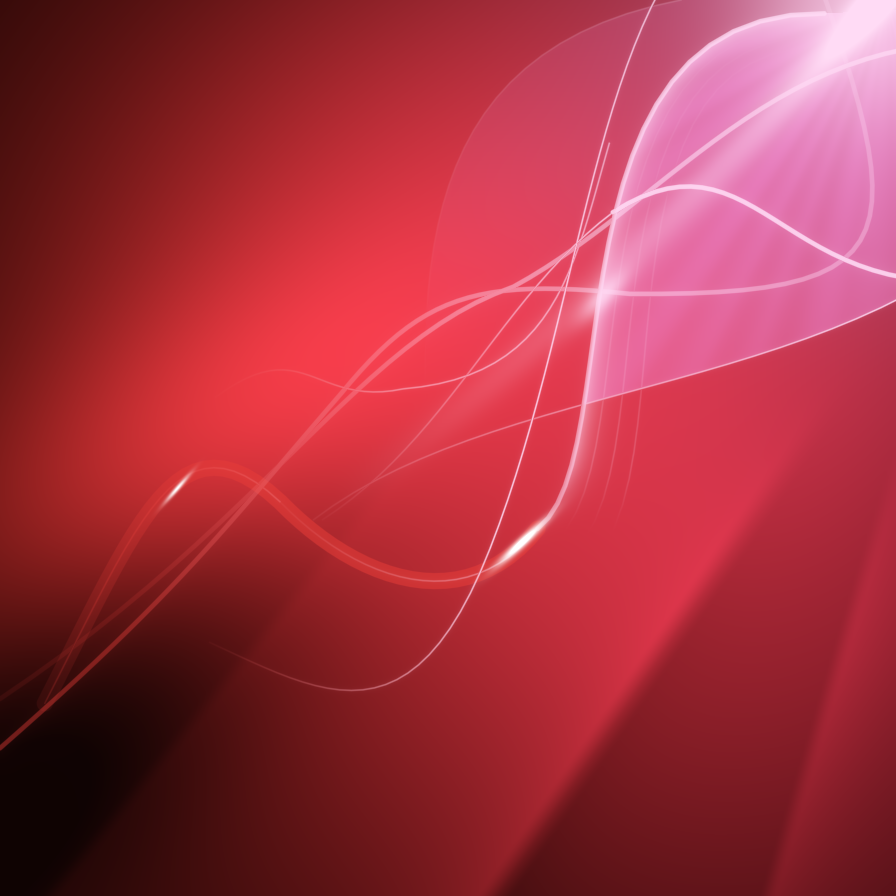
Give the GLSL for this background, as a WebGL 1 fragment shader.

```glsl
precision highp float;
// Crimson backdrop with diagonal beams, a pink veil and flowing luminous strands.

uniform vec2 u_resolution;

const vec3 PINK = vec3(.95, .54, .84);
const vec3 PALE = vec3(1., .86, .96);
const vec3 EMBER = vec3(.92, .24, .22);
const vec2 SOURCE = vec2(.97, 1.);  // where the light enters
const float BASE_LEVEL = .09;
const float HAIR = .0009;           // half width of thin strands
const float CORD = .0026;           // half width of thick strands
const float RAY_COUNT = 9.;
const float SEGMENTS = 24.;

vec2 p;             // position on the canvas
float strands = 0.; // collected strand light

float hash(float n) { return fract(sin(n * 127.1) * 43758.5); }

float gradientNoise(float x) {
  float i = floor(x), f = x - i;
  float a = (hash(i) * 2. - 1.) * f;
  float b = (hash(i + 1.) * 2. - 1.) * (f - 1.);
  return mix(a, b, f * f * (3. - 2. * f));
}

// Elongated soft spot, turned by an angle
float glow(vec2 centre, float angle, vec2 radii) {
  vec2 q = p - centre;
  float c = cos(angle), s = sin(angle);
  q = vec2(c * q.x + s * q.y, c * q.y - s * q.x) / radii;
  return exp(-dot(q, q));
}

// Light with a crisp edge along a-b, fading to the left
float beam(vec2 a, vec2 b, float width) {
  vec2 dir = normalize(b - a);
  float side = dir.x * (p.y - a.y) - dir.y * (p.x - a.x);
  return smoothstep(-.004, .018, side) * exp(-max(side, 0.) / width);
}

// Cubic curve: signed distance (positive on the left) and parameter
vec2 curve(vec4 ab, vec4 cd) {
  float best = 1e5, side = 1., at = 0.;
  vec2 from = ab.xy;
  for (float i = 1.; i <= SEGMENTS; i++) {
    float t = i / SEGMENTS, s = 1. - t;
    vec2 to = s * s * (s * ab.xy + 3. * t * ab.zw) + t * t * (3. * s * cd.xy + t * cd.zw);
    vec2 e = to - from, q = p - from;
    float h = clamp(dot(q, e) / dot(e, e), 0., 1.);
    vec2 r = q - e * h;
    if (dot(r, r) < best) {
      best = dot(r, r);
      side = e.x * q.y - e.y * q.x;
      at = (i - 1. + h) / SEGMENTS;
    }
    from = to;
  }
  return vec2(side < 0. ? -sqrt(best) : sqrt(best), at);
}

// Line profile with a faint halo, from start to end strength
float stroke(vec2 hit, float width, float start, float end) {
  float aa = .8 / min(u_resolution.x, u_resolution.y);
  float d = abs(hit.x);
  float core = 1. - smoothstep(width - aa, width + aa, d);
  return mix(start, end, hit.y) * (.85 * core + .15 * exp(-d / (width * 2.5)));
}

void add(vec2 hit, float width, float start, float end) {
  strands = max(strands, stroke(hit, width, start, end));
}

float edge(float d) { return smoothstep(-.002, .002, d); }

void main() {
  p = gl_FragCoord.xy / u_resolution;

  // Backdrop brightness
  float level = BASE_LEVEL + .75 * glow(vec2(.7, .55), 0., vec2(.6));
  level += .33 * glow(vec2(.2, .5), .52, vec2(.35, .16));
  level += .17 * glow(vec2(.33, .8), .6, vec2(.42, .25));
  level -= .23 * glow(vec2(.1, .18), .7, vec2(.32, .15));

  // Diagonal beams
  vec2 foot = vec2(.553, 0.), top = vec2(.94, .57);
  float beams = .17 * beam(foot, top, .08) - .13 * beam(top, foot, .13);
  beams += .15 * beam(vec2(1., .505), vec2(.85, 0.), .07);
  beams += .06 * beam(vec2(.44, .48), vec2(.17, .15), .1);
  level = max(level + beams * (1. - smoothstep(.25, .6, p.y)), .06);
  float warmth = mix(.75, 1.1, p.x);
  vec3 col = level * vec3(1., .18 + .07 * level, (.2 + .15 * level) * warmth);

  // Veils bounded by the ribbon, the outer lobe and the lower sweep
  vec2 ribbon = curve(vec4(.92, .985, .6, .99), vec4(.705, .49, .6, .41));
  vec2 sweep = curve(vec4(.35, .42, .52, .55), vec4(.8, .56, 1.01, .67));
  vec2 lobe = curve(vec4(.76, 1., .5, .95), vec4(.47, .76, .475, .55));
  vec2 ray = p - SOURCE;
  float near = exp(-dot(ray, ray) / .12);
  float inside = edge(sweep.x) * edge(ribbon.x);
  float outer = edge(lobe.x) * smoothstep(.55, .85, p.y);
  float streak = gradientNoise(atan(-ray.y, .02 - ray.x) * RAY_COUNT);
  col = mix(col, PINK, .13 * outer + .35 * near);
  col = mix(col, PINK, inside * clamp(.43 + .3 * near + .35 * streak, 0., 1.));

  // Shaft of light from the corner and its bright knot
  vec2 shaft = curve(vec4(1., 1.02, .8, .8), vec4(.6, .6, .38, .44));
  float shine = exp(-shaft.x * shaft.x / .0004) * .5 * (1. - shaft.y);
  shine += .65 * glow(vec2(.674, .67), .8, vec2(.035, .012));
  shine += .8 * exp(-dot(ray, ray) / .018);
  col = mix(col, PALE, min(shine, 1.));

  // Broad ribbon and its lower wave
  vec2 wave = curve(vec4(.6, .41, .52, .31), vec4(.4, .35, .3125, .44));
  vec2 crest = curve(vec4(.3125, .44, .2, .545), vec4(.155, .42, .05, .215));
  float fall = smoothstep(.4, .5, p.y);
  col = mix(col, PALE, .55 * fall * edge(ribbon.x) * exp(-max(ribbon.x, 0.) / .014));
  col = mix(col, EMBER, max(stroke(wave, .009, .55, .55), stroke(crest, .009, .55, .1)));

  // Strands along the shapes above, with faint echoes of the ribbon
  for (float i = 1.; i <= 3.; i++) {
    float gap = .012 * i * (1. + ribbon.y);
    add(vec2(ribbon.x - gap, ribbon.y), HAIR, 0., .22 * fall);
  }
  add(ribbon, CORD, .85, .5);
  add(sweep, HAIR, .1, .9);
  add(wave, HAIR, .5, .1);
  add(crest, HAIR, .4, .2);
  add(lobe, HAIR, .2, 0.);

  // Free strands
  add(curve(vec4(.736, 1.01, .655, .86), vec4(.63, .6, .547, .388)), HAIR, .75, .9);
  add(curve(vec4(.547, .388, .46, .165), vec4(.36, .225, .234, .283)), HAIR, .85, .05);
  add(curve(vec4(1.01, .69, .86, .715), vec4(.82, .85, .684, .763)), CORD, .9, .9);
  add(curve(vec4(.684, .763, .56, .67), vec4(.5, .51, .36, .42)), HAIR, .8, .05);
  add(curve(vec4(1.01, .945, .83, .91), vec4(.72, .76, .573, .68)), CORD, .75, .5);
  add(curve(vec4(.573, .68, .4, .62), vec4(.3, .42, 0., .22)), CORD, .5, .1);
  add(curve(vec4(.918, 1.01, 1.02, .72), vec4(1., .67, .703, .672)), CORD, .25, .5);
  add(curve(vec4(.703, .672, .53, .69), vec4(.47, .67, .38, .56)), CORD, .5, .35);
  add(curve(vec4(.38, .56, .25, .41), vec4(.2, .34, 0., .165)), CORD, .35, .45);
  add(curve(vec4(.241, .557, .34, .63), vec4(.35, .545, .45, .566)), HAIR, .05, .6);
  add(curve(vec4(.45, .566, .62, .58), vec4(.64, .7, .68, .84)), HAIR, .6, .6);
  col = mix(col, mix(EMBER, PALE, smoothstep(.1, .6, p.x)), min(strands, 1.));

  // White glints on the ribbon
  float glint = 1.3 * glow(vec2(.583, .395), .75, vec2(.036, .005));
  glint += glow(vec2(.198, .455), .85, vec2(.02, .0025));
  gl_FragColor = vec4(mix(col, vec3(1.), min(glint, 1.)), 1.);
}
```
